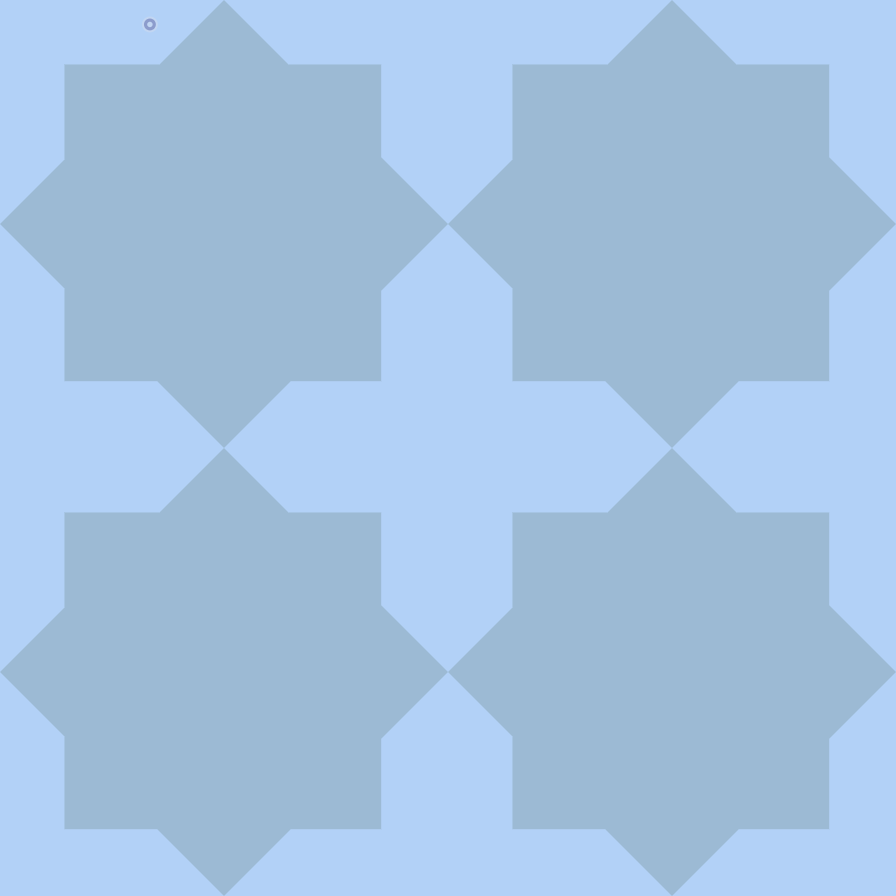
Give the GLSL for this pattern, as a WebGL 1 fragment shader.

```glsl
precision highp float;

uniform vec2 u_resolution;

// Signed distance to an eight-pointed star: a square joined with a diamond
float starDistance(vec2 p) {
  vec2 diamond = abs(p);
  vec2 square = abs(p - vec2(-0.0026, 0.0026));
  float squareDist = max(square.x, square.y) - 0.3535;
  float diamondDist = (diamond.x + diamond.y - 0.5) * 0.70711;
  return min(squareDist, diamondDist);
}

// Coverage of the region where the distance is negative
float fill(float dist, float pixel) {
  return clamp(0.5 - dist / pixel, 0.0, 1.0);
}

void main() {
  vec2 uv = gl_FragCoord.xy / u_resolution;
  float pixel = 1.0 / min(u_resolution.x, u_resolution.y);

  vec3 groundColor = vec3(0.70, 0.82, 0.97);
  vec3 starColor = vec3(0.61, 0.73, 0.83);

  // Two by two stars, touching at their points
  vec2 cell = fract(uv * 2.0) - 0.5;
  vec3 color = mix(groundColor, starColor, fill(starDistance(cell), 2.0 * pixel));

  // Single small ringed speck on the ground
  vec2 speck = uv - vec2(0.1673, 0.9727);
  float radius = length(speck);
  color = mix(color, vec3(0.76, 0.84, 0.95), fill(radius - 0.0088, pixel));
  color = mix(color, vec3(0.55, 0.61, 0.80), fill(abs(radius - 0.0048) - 0.0018, pixel));

  gl_FragColor = vec4(color, 1.0);
}
```
